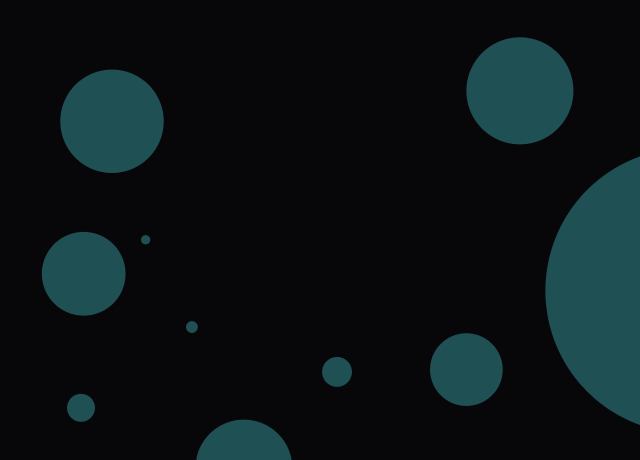
Write a Shadertoy shader that draws this background.

```glsl
// Flat teal discs of varied size scattered around an empty dark centre.
// Two loops walk along uneven elliptic arcs, one for large and one for small
// discs; a huge disc is cut by the right edge. Units are canvas heights.

#define BACKGROUND  vec3(0.026, 0.027, 0.035)
#define DISC_COLOUR vec3(0.123, 0.317, 0.330)
#define GIANT       vec3(0.800, -0.132, 0.310) // centre and radius
#define OUTER_ARC   vec2(0.58, 0.45)           // half axes
#define INNER_ARC   vec2(0.38, 0.31)
#define OUTER_COUNT 6
#define INNER_COUNT 3
#define MIN_RADIUS  0.012
#define MAX_RADIUS  0.122

vec2 direction(float angle) {
    return vec2(cos(angle), sin(angle));
}

float discDistance(vec2 p, vec2 centre, float radius) {
    return length(p - centre) - radius;
}

// Large discs: spacing widens away from the lower left corner.
float outerDiscs(vec2 p) {
    float nearest = 1e3;
    for (int i = 0; i < OUTER_COUNT; i++) {
        float k = float(i);
        float t = k - 1.9;
        float angle = 3.857 + 0.49 * t + 0.055 * t * t * t;
        float reach = 1.07 + 0.22 * cos(1.7 * t - 0.85);
        float size = pow(fract(0.77 + 0.618 * k), 0.35);
        float radius = mix(MIN_RADIUS, MAX_RADIUS, size);
        nearest = min(nearest, discDistance(p, OUTER_ARC * reach * direction(angle), radius));
    }
    return nearest;
}

// Small discs: each one along the inner arc is larger than the last.
float innerDiscs(vec2 p) {
    float nearest = 1e3;
    for (int i = 0; i < INNER_COUNT; i++) {
        float k = float(i);
        float angle = 3.21 + 0.56 * k + 0.12 * k * k;
        float radius = 0.010 + 0.0028 * k * k * k;
        nearest = min(nearest, discDistance(p, INNER_ARC * direction(angle), radius));
    }
    return nearest;
}

void mainImage(out vec4 fragColor, in vec2 fragCoord) {
    vec2 p = (fragCoord - 0.5 * iResolution.xy) / iResolution.y;

    // Union of all discs
    float d = discDistance(p, GIANT.xy, GIANT.z);
    d = min(d, min(outerDiscs(p), innerDiscs(p)));

    // Edge smoothed over about one pixel
    float coverage = clamp(0.5 - d * iResolution.y, 0.0, 1.0);
    fragColor = vec4(mix(BACKGROUND, DISC_COLOUR, coverage), 1.0);
}
```
